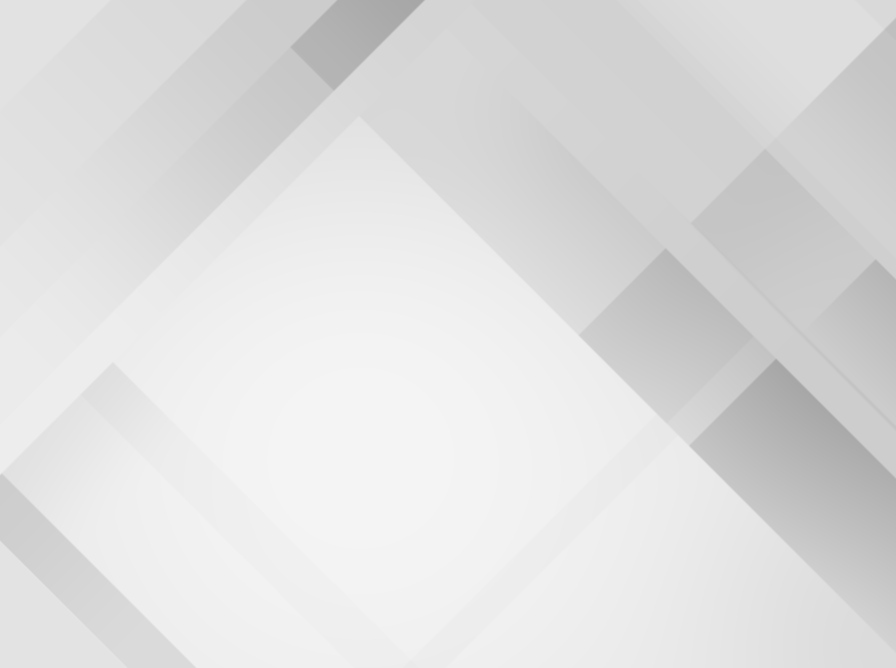
A WebGL 2 fragment shader for this background:

```glsl
#version 300 es
precision highp float;

uniform vec2 u_resolution;
out vec4 outColor;

#define EDGE_SOFT 0.0028
#define GLOW_CENTER vec2(0.54, 0.68)
#define GLOW_TONE 0.957
#define BAND_LEFT 0.364
#define BAND_RIGHT 0.625
#define STRIP_RIGHT 0.700
#define PANEL_RIGHT 0.923
#define CORNER_EDGE 0.711
#define CROSS_NEAR 1.368
#define CROSS_FAR 1.699

// Smooth step from 0 to 1 as a diagonal coordinate passes an edge
float past(float x, float edge) {
    return smoothstep(-EDGE_SOFT, EDGE_SOFT, x - edge);
}

float band(float x, float a, float b) {
    return past(x, a) * (1.0 - past(x, b));
}

// Bright middle, falling off faster towards the top
float glowField(vec2 p) {
    float falloff = mix(0.13, 0.065, smoothstep(0.2, 0.75, p.y));
    return GLOW_TONE - falloff * smoothstep(0.05, 0.9, distance(p, GLOW_CENTER));
}

// Faint folded stripes at the bottom and lower left
float lowerStripes(float tone, float u, float v) {
    tone -= 0.017 * band(u, -0.47, -0.373) * (1.0 - smoothstep(0.7, 1.5, v) * 0.4);
    tone -= 0.035 * (1.0 - past(u, -0.373)) * (1.0 - smoothstep(0.70, 0.95, v));
    tone -= 0.014 * band(v, 1.603, 1.667);
    tone -= 0.035 * past(v, 1.667) * smoothstep(-0.1, 0.36, u) * smoothstep(1.7, 2.3, v);
    float stripe = mix(0.805, 0.855, smoothstep(0.72, 1.2, v));
    tone = mix(tone, stripe, band(u, -0.81, -0.706));
    return mix(tone, 0.892, 1.0 - past(u, -0.81));
}

// Wide shaded band running down to the right
float mainBand(float u, float v) {
    float t = clamp((u - BAND_LEFT) / (BAND_RIGHT - BAND_LEFT), 0.0, 1.0);
    float upper = mix(0.845, mix(0.868, 0.797, t), smoothstep(0.72, 1.15, v));
    float middle = mix(0.812, 0.722, t) + 0.02 * smoothstep(1.4, 1.65, v);
    float lower = mix(0.775, 0.652, t) + 0.05 * smoothstep(1.75, 2.3, v);
    float tone = mix(upper, middle, past(v, CROSS_NEAR));
    tone += 0.022 * band(v, 1.632, CROSS_FAR);
    return mix(tone, lower, past(v, CROSS_FAR));
}

// Overlapping panels of the upper right
float rightPanels(float u, float v) {
    float strip = mix(0.835, 0.805, smoothstep(0.7, 1.8, v));
    float t = clamp((u - STRIP_RIGHT) / (PANEL_RIGHT - STRIP_RIGHT), 0.0, 1.0);
    float panel = mix(0.825, 0.818, t);
    panel = mix(panel, mix(0.775, 0.765, t) + 0.03 * smoothstep(1.4, 1.7, v), past(v, CROSS_NEAR));
    panel = mix(panel, mix(0.805, 0.71, t), past(v, CROSS_FAR));
    float corner = mix(0.845, 0.87, smoothstep(PANEL_RIGHT, 1.1, u));
    float shaded = mix(0.825, 0.77, smoothstep(0.95, 1.25, u));
    corner = mix(corner, shaded, past(v, CROSS_NEAR));
    corner -= 0.012 * band(u, PANEL_RIGHT, 0.955);
    corner -= 0.02 * past(u, 1.28);
    float tone = mix(strip, panel, past(u, STRIP_RIGHT));
    tone = mix(tone, corner, past(u, PANEL_RIGHT));
    // Thin crease beside the strip
    float crease = exp(-pow((u - STRIP_RIGHT) / 0.004, 2.0));
    return tone - 0.04 * crease * smoothstep(1.2, 1.9, v);
}

// Stepped bands of the upper left, darkening towards the top
float upperLeftBands(float u, float v) {
    float rise = smoothstep(-0.5, 0.45, u);
    float tone = 0.885;
    tone = mix(tone, mix(0.893, 0.848, rise), past(v, 0.166));
    tone = mix(tone, mix(0.91, 0.80, rise), past(v, 0.369));
    float dark = mix(0.92, 0.775, rise) - 0.07 * past(u, BAND_LEFT);
    dark -= 0.05 * smoothstep(0.38, 0.64, u);
    tone = mix(tone, dark, past(v, 0.505));
    float strip = mix(0.93, 0.83, smoothstep(-0.4, 0.7, u));
    return mix(tone, strip, past(v, 0.636));
}

void main() {
    // Units of canvas height, with y running downwards
    vec2 p = gl_FragCoord.xy / u_resolution.y;
    p.y = 1.0 - p.y;
    float u = p.x - p.y;
    float v = p.x + p.y;

    float tone = lowerStripes(glowField(p), u, v);
    tone = mix(tone, mainBand(u, v), past(u, BAND_LEFT));
    tone = mix(tone, rightPanels(u, v), past(u, BAND_RIGHT));
    tone = mix(upperLeftBands(u, v), tone, past(v, CORNER_EDGE));
    outColor = vec4(vec3(tone), 1.0);
}
```
